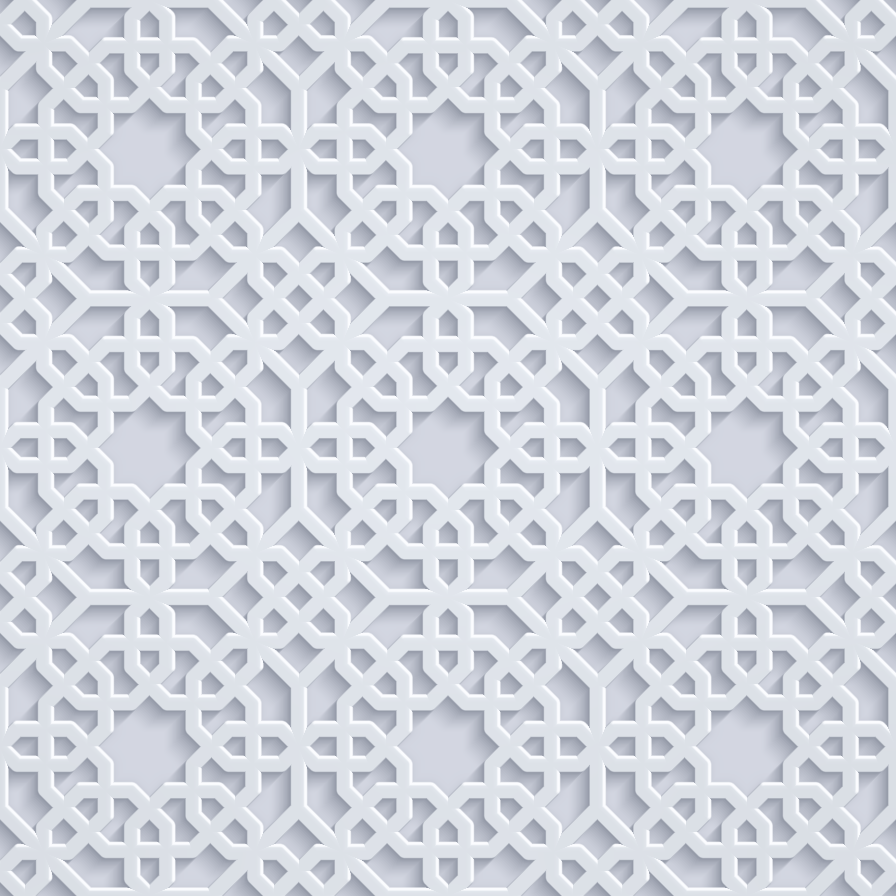
Write a three.js fragment shader that draws this pattern.

```glsl
// Pale carved lattice of eightfold rosettes casting soft shadows on a recessed floor.
varying vec2 vUv;

#define REPEATS 3.0
#define HALF_WIDTH 0.026
#define STAR_TIP 0.208
#define PETAL_HALF 0.0585
#define RING_RADIUS 0.347
#define SHADOW_LENGTH 0.105
#define BEVEL 0.012
#define SOFT 0.0032
#define STRAP_COLOR vec3(0.872, 0.890, 0.915)
#define LIGHT_COLOR vec3(0.985, 0.990, 1.000)
#define FLOOR_COLOR vec3(0.826, 0.839, 0.882)
#define SHADOW_COLOR vec3(0.560, 0.583, 0.638)

const float TAN_22 = 0.41421;
const float ROOT_HALF = 0.70711;
const vec2 TO_LIGHT = vec2(ROOT_HALF);

float segment(vec2 p, vec2 a, vec2 b) {
  vec2 ab = b - a;
  vec2 ap = p - a;
  return length(ap - ab * clamp(dot(ap, ab) / dot(ab, ab), 0.0, 1.0));
}

// Fold the plane into the wedge between 0 and 45 degrees.
vec2 foldDiagonal(vec2 p) {
  p = abs(p);
  return p.x < p.y ? p.yx : p;
}

// Fold that wedge once more, about 22.5 degrees.
vec2 foldEightfold(vec2 p) {
  p = foldDiagonal(p);
  vec2 turned = vec2(p.x + p.y, p.x - p.y) * ROOT_HALF;
  return p.y > p.x * TAN_22 ? turned : p;
}

float rosette(vec2 p) {
  vec2 q = foldEightfold(p);
  vec2 notch = STAR_TIP * vec2(ROOT_HALF, 1.0 - ROOT_HALF);
  vec2 tip = vec2(STAR_TIP, 0.0);
  vec2 inner = vec2(STAR_TIP + PETAL_HALF, PETAL_HALF);
  vec2 outer = vec2(0.5 - PETAL_HALF, PETAL_HALF);
  // Central star and the pointed petals around it.
  float d = segment(q, notch, tip);
  d = min(d, segment(q, tip, inner));
  d = min(d, segment(q, inner, outer));
  d = min(d, segment(q, outer, vec2(0.5, 0.0)));
  // Ring across the petals and octagonal frame.
  d = min(d, segment(q, vec2(RING_RADIUS, 0.0), RING_RADIUS * vec2(1.0, TAN_22)));
  return min(d, segment(q, vec2(0.5, 0.0), 0.5 * vec2(1.0, TAN_22)));
}

float cornerKnot(vec2 p) {
  vec2 c = foldDiagonal(0.5 - abs(p));
  float tip = 0.5 * (1.0 - ROOT_HALF);
  float offset = PETAL_HALF / ROOT_HALF;
  vec2 bend = vec2(tip, tip - offset);
  vec2 crossing = vec2(offset, 0.0);
  float d = segment(c, vec2(tip), bend);
  d = min(d, segment(c, bend, crossing));
  return min(d, segment(c, crossing, vec2(0.5 * offset)));
}

// Signed distance to the straps, in cells.
float lattice(vec2 p) {
  vec2 cell = fract(p) - 0.5;
  return min(rosette(cell), cornerKnot(cell)) - HALF_WIDTH;
}

// Darkness fades with the distance to the strap that blocks the light.
float castShadow(vec2 p) {
  float shade = 0.0;
  for (int i = 0; i < 28; i++) {
    float t = (float(i) + 0.5) / 28.0;
    float d = lattice(p + TO_LIGHT * t * SHADOW_LENGTH);
    float blocked = 1.0 - smoothstep(-0.004, 0.005, d);
    shade = max(shade, blocked * pow(1.0 - t, 1.35));
  }
  return shade;
}

void main() {
  vec2 p = vUv * REPEATS;
  float d = lattice(p);

  // Recessed floor with contact shade along every edge.
  float contact = 0.16 * exp(-max(d, 0.0) / 0.010);
  float shade = clamp(castShadow(p) * 0.9 + contact, 0.0, 1.0);
  vec3 ground = mix(FLOOR_COLOR, SHADOW_COLOR, shade);

  // Straps under a broad glow, with a bright rim towards the light.
  vec2 stepToLight = TO_LIGHT * 0.003;
  float facing = (lattice(p + stepToLight) - lattice(p - stepToLight)) / 0.006;
  float lit = smoothstep(0.0, 0.6, facing);
  float rim = smoothstep(-BEVEL, -0.35 * BEVEL, d);
  float slope = smoothstep(-HALF_WIDTH, -0.3 * BEVEL, d);
  vec2 glow = cos(6.28319 * (vUv - vec2(0.5, 0.55)));
  vec3 strap = STRAP_COLOR + 0.006 * (glow.x + 2.0 * glow.y);
  strap += 0.022 * slope * lit;
  strap = mix(strap, LIGHT_COLOR, rim * lit);

  float cover = 1.0 - smoothstep(-SOFT, SOFT, d - 0.0025 * lit);
  gl_FragColor = vec4(mix(ground, strap, cover), 1.0);
}
```
